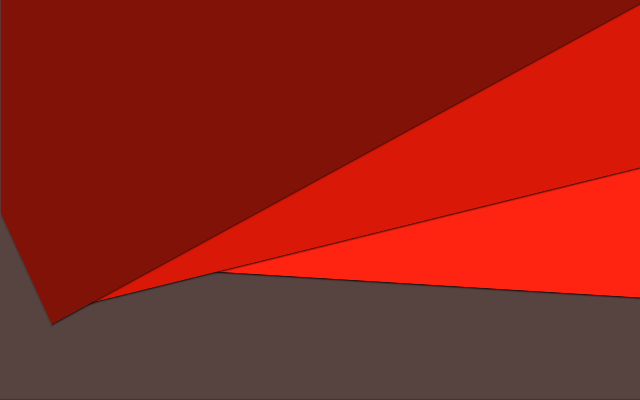
Give the GLSL for this background, as a Shadertoy shader.

```glsl
const vec3 SLATE = vec3(0.340, 0.265, 0.255);
const vec3 MAROON = vec3(0.505, 0.070, 0.030);
const vec3 CRIMSON = vec3(0.850, 0.093, 0.028);
const vec3 SCARLET = vec3(1.000, 0.140, 0.070);
const vec3 SHADOW = vec3(0.080, 0.020, 0.015);

// Signed distance to the line from a to b, positive on its right side
float edgeDistance(vec2 p, vec2 a, vec2 b) {
    vec2 along = normalize(b - a);
    return dot(p - a, vec2(along.y, -along.x));
}

float coverage(float dist, float pixel) {
    return 1.0 - smoothstep(-0.5 * pixel, 0.5 * pixel, dist);
}

// Lays a sheet with a narrow drop shadow over the colour below
vec3 laySheet(vec3 below, vec3 sheet, float dist, float depth, float pixel) {
    float fall = max(dist, 0.0) / 0.0035;
    vec3 shaded = mix(below, SHADOW, depth * exp(-fall * fall));
    return mix(shaded, sheet, coverage(dist, pixel));
}

void mainImage(out vec4 fragColor, in vec2 fragCoord) {
    float pixel = 1.0 / iResolution.y;
    vec2 p = fragCoord / iResolution.y;
    float aspect = iResolution.x / iResolution.y;
    p.x *= 1.6 / aspect;

    // Sheet outlines, from the lowest to the topmost
    float scarletEdge = edgeDistance(p, vec2(0.5417, 0.3208), vec2(1.6, 0.2563));
    float crimsonEdge = edgeDistance(p, vec2(0.2292, 0.2438), vec2(1.6, 0.5813));
    float maroonEdge = edgeDistance(p, vec2(0.1300, 0.1896), vec2(1.6, 0.9917));
    float maroonSide = edgeDistance(p, vec2(0.0, 0.4729), vec2(0.1300, 0.1896));

    vec3 color = SLATE;
    color = laySheet(color, SCARLET, max(scarletEdge, 0.4 - p.x), 0.85, pixel);
    color = laySheet(color, CRIMSON, max(crimsonEdge, 0.2 - p.x), 0.75, pixel);
    float maroonDist = max(maroonEdge, maroonSide);
    float maroonDepth = mix(0.25, 0.70, step(maroonSide, maroonEdge));
    color = laySheet(color, MAROON, maroonDist, maroonDepth, pixel);

    // Thin border on the left and bottom
    color = mix(color, SLATE, 0.8 * coverage(p.x - 0.002, pixel));
    color = mix(color, color * 0.8, coverage(p.y - 0.003, pixel));

    fragColor = vec4(color, 1.0);
}
```
